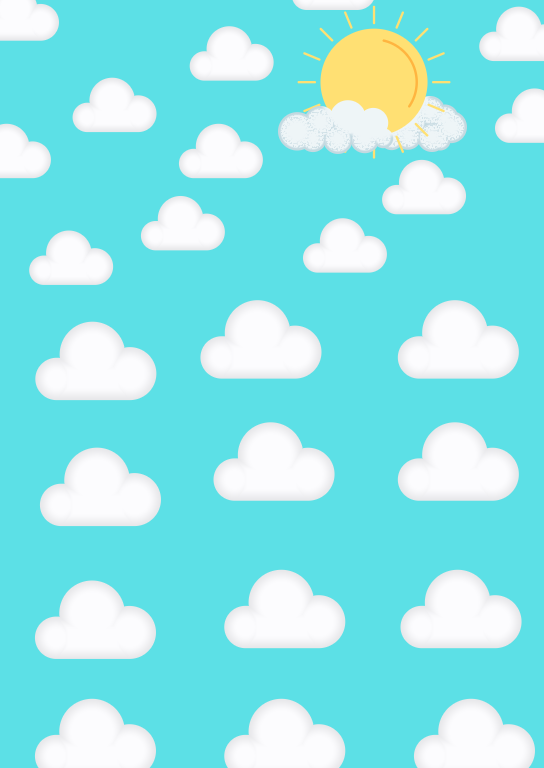
A Shadertoy shader for this pattern:

```glsl
const vec3 SKY = vec3(0.36, 0.88, 0.90);
const vec3 CLOUD_WHITE = vec3(0.988, 0.988, 0.996);
const vec3 CLOUD_EDGE = vec3(0.90, 0.90, 0.91);
const vec3 SUN_YELLOW = vec3(1.0, 0.88, 0.45);
const vec3 SUN_ORANGE = vec3(1.0, 0.71, 0.25);
const vec3 MIST = vec3(0.935, 0.96, 0.97);
const vec3 MIST_RIM = vec3(0.77, 0.85, 0.88);
const vec2 SUN_CENTER = vec2(0.487, 0.893);
const float SUN_RADIUS = 0.0697;
const float PI = 3.14159;

// Lower left corners of the clouds
const vec2 LARGE_CLOUDS[12] = vec2[12](
    vec2(0.046, 0.479), vec2(0.261, 0.507), vec2(0.518, 0.507),
    vec2(0.052, 0.315), vec2(0.278, 0.348), vec2(0.518, 0.348),
    vec2(0.0455, 0.142), vec2(0.292, 0.156), vec2(0.5215, 0.156),
    vec2(0.0455, -0.012), vec2(0.292, -0.012), vec2(0.539, -0.012));
const vec2 SMALL_CLOUDS[12] = vec2[12](
    vec2(0.247, 0.895), vec2(0.0945, 0.828), vec2(-0.043, 0.768),
    vec2(-0.0325, 0.947), vec2(0.233, 0.768), vec2(0.1835, 0.674),
    vec2(0.038, 0.629), vec2(0.3945, 0.645), vec2(0.4975, 0.721),
    vec2(0.624, 0.9205), vec2(0.6445, 0.814), vec2(0.380, 0.987));

// Puffs of the misty clouds: center and radius
const vec3 FRONT_PUFFS[8] = vec3[8](
    vec3(0.387, 0.829, 0.025), vec3(0.417, 0.841, 0.021),
    vec3(0.453, 0.846, 0.0235), vec3(0.486, 0.840, 0.0195),
    vec3(0.4075, 0.820, 0.018), vec3(0.440, 0.819, 0.0195),
    vec3(0.475, 0.820, 0.0195), vec3(0.499, 0.820, 0.013));
const vec3 BACK_PUFFS[8] = vec3[8](
    vec3(0.560, 0.8555, 0.0195), vec3(0.587, 0.8346, 0.021),
    vec3(0.5625, 0.8216, 0.0195), vec3(0.531, 0.823, 0.018),
    vec3(0.510, 0.820, 0.0155), vec3(0.5365, 0.841, 0.0195),
    vec3(0.573, 0.818, 0.014), vec3(0.579, 0.846, 0.018));

float coverage(float d, float pixel) {
    return clamp(0.5 - d / pixel, 0.0, 1.0);
}

vec2 gradient(vec2 cell) {
    float a = 2.0 * PI * fract(sin(dot(cell, vec2(127.1, 311.7))) * 43758.5);
    return vec2(cos(a), sin(a));
}

float gradientNoise(vec2 p) {
    vec2 i = floor(p), f = fract(p);
    vec2 u = f * f * (3.0 - 2.0 * f), e = vec2(1.0, 0.0);
    float low = mix(dot(gradient(i), f), dot(gradient(i + e), f - e), u.x);
    float high = mix(dot(gradient(i + e.yx), f - e.yx), dot(gradient(i + 1.0), f - 1.0), u.x);
    return mix(low, high, u.y);
}

float boxDistance(vec2 p, vec2 halfSize) {
    vec2 q = abs(p) - halfSize;
    return length(max(q, 0.0)) + min(max(q.x, q.y), 0.0);
}

// Cloud of unit width standing on its lower left corner
float cloudDistance(vec2 p) {
    float d = length(p - vec2(0.175)) - 0.175;
    d = min(d, length(p - vec2(0.472, 0.377)) - 0.271);
    d = min(d, length(p - vec2(0.781, 0.219)) - 0.219);
    return min(d, boxDistance(p - vec2(0.478, 0.175), vec2(0.303, 0.175)));
}

vec3 drawClouds(vec3 color, vec2 p, vec2 corners[12], float width, float pixel) {
    for (int i = 0; i < 12; i++) {
        float d = cloudDistance((p - corners[i]) / width);
        vec3 shade = mix(CLOUD_EDGE, CLOUD_WHITE, smoothstep(-0.02, 0.11, -d));
        color = mix(color, shade, coverage(d * width, pixel));
    }
    return color;
}

// Misty cloud with a stippled rim that fades over the sun
vec3 drawMist(vec3 color, vec2 p, vec3 puffs[8], float pixel) {
    float d = 1.0;
    for (int i = 0; i < 8; i++) d = min(d, length(p - puffs[i].xy) - puffs[i].z);
    float grain = smoothstep(0.0, 0.25, gradientNoise(p * 420.0));
    float stipple = grain * smoothstep(-0.016, -0.003, d) * 0.8;
    float rim = max(stipple, smoothstep(-0.005, -0.002, d));
    rim *= smoothstep(0.0, 0.008, length(p - SUN_CENTER) - SUN_RADIUS);
    return mix(color, mix(MIST, MIST_RIM, rim), coverage(d, pixel));
}

vec3 drawSun(vec3 color, vec2 p, float pixel) {
    float r = length(p), angle = atan(p.y, p.x);
    color = mix(color, SUN_YELLOW, coverage(r - SUN_RADIUS, pixel));
    // Rays repeat around the disc
    float sector = PI / 8.0;
    float a = mod(angle + 0.5 * sector, sector) - 0.5 * sector;
    vec2 ray = r * vec2(cos(a), sin(a));
    float rayD = length(vec2(ray.x - clamp(ray.x, 0.077, 0.098), ray.y)) - 0.0015;
    color = mix(color, SUN_YELLOW, coverage(rayD, pixel));
    // Curved highlight on the right
    float t = clamp(angle, -0.6, 1.34);
    float arcD = length(p - 0.0556 * vec2(cos(t), sin(t))) - 0.0016;
    return mix(color, SUN_ORANGE, coverage(arcD, pixel));
}

void mainImage(out vec4 fragColor, in vec2 fragCoord) {
    float pixel = 1.0 / iResolution.y;
    vec2 p = fragCoord * pixel;
    vec3 color = drawClouds(SKY, p, LARGE_CLOUDS, 0.1576, pixel);
    color = drawClouds(color, p, SMALL_CLOUDS, 0.1093, pixel);
    color = drawMist(color, p, BACK_PUFFS, pixel);
    color = drawSun(color, p - SUN_CENTER, pixel);
    color = drawMist(color, p, FRONT_PUFFS, pixel);
    fragColor = vec4(color, 1.0);
}
```
